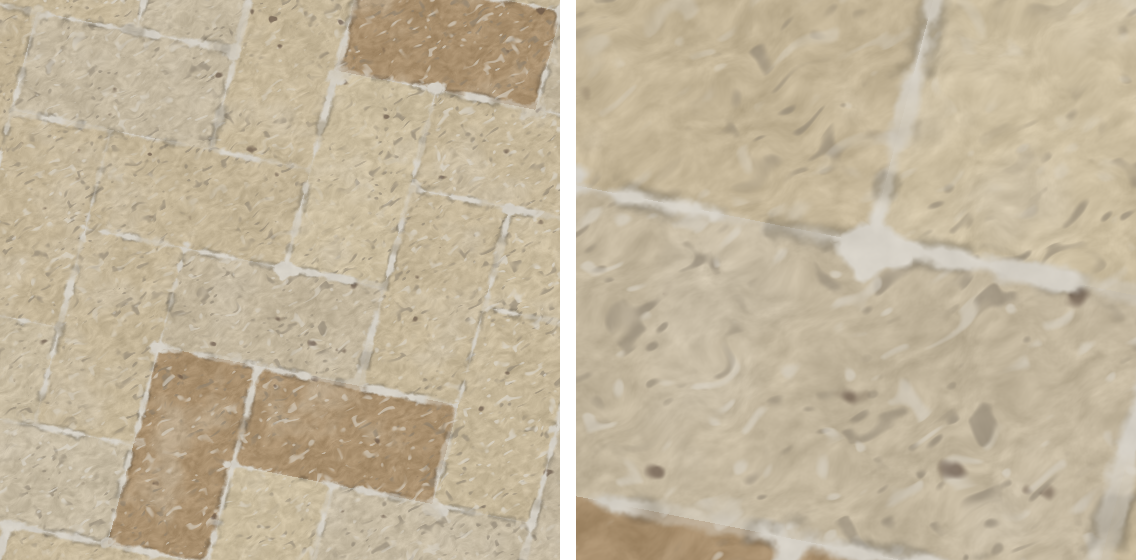
Left, the full canvas; right, a detail of the centre.
Give the GLSL for this texture, as a Shadertoy shader.

```glsl
// Weathered sandstone pavers in a tilted herringbone bond with pale, crumbling mortar.

float hash(vec2 p) {
    return fract(sin(dot(p, vec2(127.1, 311.7))) * 43758.5453);
}

float noise(vec2 p) {
    vec2 i = floor(p), f = fract(p);
    f = f * f * (3.0 - 2.0 * f);
    return mix(mix(hash(i), hash(i + vec2(1, 0)), f.x),
               mix(hash(i + vec2(0, 1)), hash(i + vec2(1, 1)), f.x), f.y);
}

float fbm(vec2 p) {
    float sum = 0.0, amp = 0.5;
    for (int i = 0; i < 4; i++) {
        sum += amp * noise(p);
        p = mat2(1.6, 1.2, -1.2, 1.6) * p + 7.3;
        amp *= 0.5;
    }
    return sum / 0.9375;
}

float roundBox(vec2 p, vec2 halfSize, float r) {
    vec2 q = abs(p) - halfSize + r;
    return length(max(q, 0.0)) + min(max(q.x, q.y), 0.0) - r;
}

// Finds the paver covering p: xy is its centre, zw its size.
vec4 herringbone(vec2 p) {
    vec2 cell = floor(p);
    float k = mod(cell.x - cell.y, 4.0);
    if (k == 1.0) cell.x -= 1.0;
    if (k == 2.0) cell.y -= 1.0;
    vec2 size = k < 1.5 ? vec2(2, 1) : vec2(1, 2);
    return vec4(cell + 0.5 * size, size);
}

vec3 paverColor(vec2 id, vec2 p) {
    vec3 sand = mix(vec3(0.8, 0.745, 0.63), vec3(0.765, 0.705, 0.59), hash(id + 3.1));
    vec3 grey = vec3(0.76, 0.72, 0.645);
    vec3 brown = vec3(0.665, 0.565, 0.435);
    vec3 col = mix(sand, grey, 0.6 * smoothstep(0.6, 0.9, hash(id + 8.7)));
    // Darker firings recur in broad bands across the paving
    float band = max(cos(id.x - 2.4), 0.0) * cos(1.428 * (id.y - 2.9));
    col = mix(col, brown, smoothstep(0.46, 0.62, band));
    // Cloudy staining within each paver
    float cloud = fbm(p * 2.6 + 11.0 * id);
    return mix(col, grey, 0.4 * smoothstep(0.5, 0.8, cloud)) + 0.07 * (cloud - 0.5);
}

// Grain, short scratches, pale chips and rare pits
vec3 weather(vec3 col, vec2 uv, vec2 id) {
    vec2 warp = 0.012 * vec2(noise(uv * 45.0), noise(uv * 45.0 + 9.0));
    vec2 s = mat2(0.86, -0.5, 0.5, 0.86) * (uv + warp);
    col += 0.15 * (fbm(s * vec2(90, 140)) - 0.5);
    float wear = 0.35 + 0.65 * hash(id + 5.5);
    float patches = smoothstep(0.2, 0.7, noise(uv * 22.0));
    float scratch = smoothstep(0.7, 0.95, noise(s * vec2(85, 150) + 31.0));
    col = mix(col, vec3(0.53, 0.49, 0.43), 0.55 * scratch * patches);
    float chip = smoothstep(0.74, 0.95, noise(s * vec2(75, 125) + 67.0));
    col = mix(col, vec3(0.86, 0.84, 0.8), 0.8 * chip * wear);

    vec2 g = uv * 17.0, pit = floor(g);
    vec2 center = 0.3 + 0.4 * vec2(hash(pit + 1.7), hash(pit + 4.2));
    float radius = 0.03 + 0.1 * pow(hash(pit + 9.4), 3.0);
    float d = length((fract(g) - center) * vec2(1.0, 1.3)) + 0.2 * (noise(uv * 120.0) - 0.5);
    float dark = (1.0 - smoothstep(radius - 0.06, radius + 0.06, d)) * step(0.84, hash(pit));
    return mix(col, vec3(0.38, 0.31, 0.26), 0.65 * dark);
}

void mainImage(out vec4 fragColor, in vec2 fragCoord) {
    vec2 uv = fragCoord / iResolution.y;

    // Paving grid: one unit is the short side of a paver, y runs downward
    mat2 grid = mat2(0.178, -0.035, -0.046, -0.176);
    vec2 p = inverse(grid) * (uv - vec2(0.198, 0.768));
    float soft = max(0.02, 5.5 / iResolution.y);

    vec4 paver = herringbone(p);
    vec2 id = paver.xy;
    vec2 jitter = 0.025 * (vec2(hash(id), hash(id + 2.3)) - 0.5);
    float ragged = 0.075 * (fbm(p * 11.0) - 0.5) + 0.03 * (noise(p * 3.0) - 0.5);
    float edge = roundBox(p - id - jitter, 0.5 * paver.zw - 0.021, 0.06) + ragged;

    // Mortar swells into uneven lumps at some corners
    vec2 corner = floor(p + 0.5);
    float lumpSize = 0.1 * smoothstep(0.45, 1.0, hash(corner + 6.6));
    vec2 drift = 0.1 * (vec2(hash(corner + 1.2), hash(corner + 3.8)) - 0.5);
    float lump = lumpSize - length((p - corner - drift) * vec2(0.75, 1.1))
               + 0.16 * (fbm(p * 8.0 + 4.0) - 0.5);
    float joint = max(edge, lump);

    vec3 col = weather(paverColor(id, p), uv, id);
    float grime = smoothstep(0.45, 0.75, noise(p * 10.0 + 20.0));
    col *= 1.0 - 0.2 * grime * smoothstep(-0.05, 0.0, edge);

    vec3 mortar = vec3(0.835, 0.815, 0.775) + 0.08 * (fbm(uv * 70.0) - 0.5);
    float cover = mix(0.45, 1.0, smoothstep(0.25, 0.6, noise(p * 5.0 + 50.0)));
    col = mix(col, mortar, cover * smoothstep(-soft, soft, joint));

    fragColor = vec4(col, 1.0);
}
```
